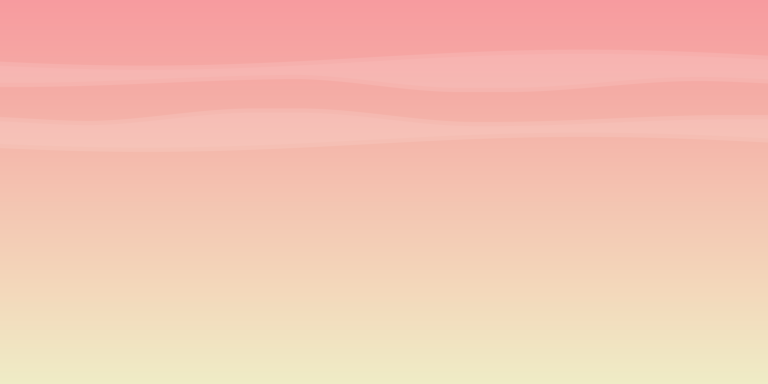
Give the GLSL for this background, as a Shadertoy shader.

```glsl
const float TAU = 6.2831853;

const vec3 ROSE  = vec3(0.970, 0.608, 0.622);
const vec3 CORAL = vec3(0.957, 0.680, 0.650);
const vec3 PEACH = vec3(0.955, 0.762, 0.692);
const vec3 SAND  = vec3(0.954, 0.842, 0.730);
const vec3 CREAM = vec3(0.937, 0.925, 0.776);

// Blend towards the next colour between two depths
vec3 ramp(vec3 color, vec3 next, float start, float end, float depth) {
    return mix(color, next, clamp((depth - start) / (end - start), 0.0, 1.0));
}

vec3 skyGradient(float depth) {
    vec3 color = ramp(ROSE, CORAL, 0.0, 0.26, depth);
    color = ramp(color, PEACH, 0.26, 0.50, depth);
    color = ramp(color, SAND, 0.50, 0.74, depth);
    return ramp(color, CREAM, 0.74, 1.0, depth);
}

// Long, gentle edge shared by the outer sides of both veils
float broadWave(float x, float level, float amplitude) {
    return level + amplitude * cos(TAU * (x - 0.19) / 1.14);
}

// Smooth rise or fall of an edge between two positions
float slope(float x, float start, float end, float change) {
    return change * smoothstep(start, end, x);
}

float upperVeilBase(float x) {
    return 0.2266 + slope(x, 0.02, 0.40, -0.0208)
                  + slope(x, 0.38, 0.60, 0.0339)
                  + slope(x, 0.66, 0.91, -0.0286)
                  + slope(x, 0.91, 1.05, 0.009);
}

float lowerVeilTop(float x) {
    return 0.302 + slope(x, -0.05, 0.12, 0.013)
                 + slope(x, 0.11, 0.33, -0.0326)
                 + slope(x, 0.39, 0.62, 0.0352)
                 + slope(x, 0.64, 0.95, -0.018);
}

// Antialiased coverage between two edges
float band(float depth, float top, float base, float blur) {
    return smoothstep(top - blur, top + blur, depth)
         * (1.0 - smoothstep(base - blur, base + blur, depth));
}

// White haze with a fainter fringe inside its edges
vec3 addVeil(vec3 color, float depth, float top, float base, float inset, float blur) {
    float outer = band(depth, top, base, blur);
    float inner = band(depth, top + inset, base - inset, blur);
    return mix(color, vec3(1.0), 0.105 * outer + 0.05 * inner);
}

void mainImage(out vec4 fragColor, in vec2 fragCoord) {
    vec2 uv = fragCoord / iResolution.xy;
    float x = uv.x;
    float depth = 1.0 - uv.y;
    float blur = 0.8 / iResolution.y;

    vec3 color = skyGradient(depth);

    // Two drifting veils of cloud
    color = addVeil(color, depth, broadWave(x, 0.150, 0.0208), upperVeilBase(x), 0.011, blur);
    color = addVeil(color, depth, lowerVeilTop(x), broadWave(x, 0.376, 0.0195), 0.011, blur);

    fragColor = vec4(color, 1.0);
}
```
